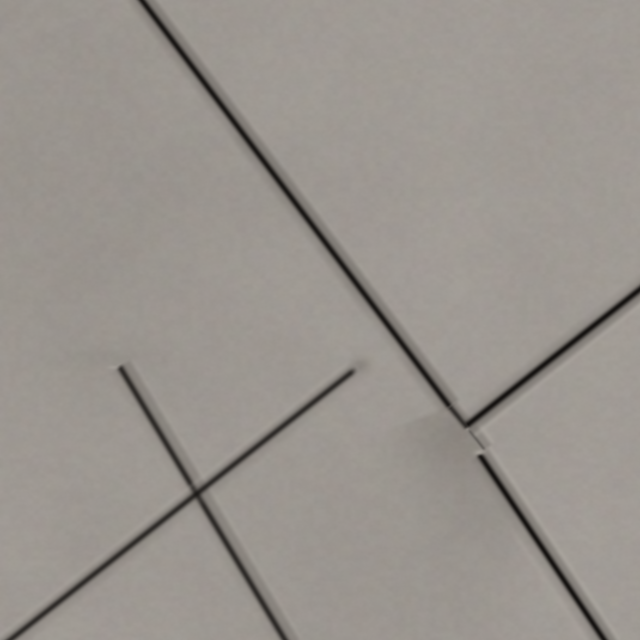
Reproduce this texture procedurally as a Shadertoy shader.

```glsl
#define PLASTER vec3(0.624, 0.603, 0.580)
#define SHADE vec3(0.455, 0.437, 0.415)
#define INK vec3(0.075, 0.065, 0.058)
#define EDGE_LIGHT vec3(0.69, 0.67, 0.64)
#define GRAIN 0.030
#define MOTTLE 0.028
#define BLUR 0.0034

float hash(vec2 p) {
    vec3 q = fract(p.xyx * 0.1031);
    q += dot(q, q.yzx + 33.33);
    return fract((q.x + q.y) * q.z);
}

float noise(vec2 p) {
    vec2 i = floor(p), f = fract(p);
    f = f * f * (3.0 - 2.0 * f);
    return mix(mix(hash(i), hash(i + vec2(1, 0)), f.x),
               mix(hash(i + vec2(0, 1)), hash(i + vec2(1, 1)), f.x), f.y);
}

float fbm(vec2 p) {
    float sum = 0.0, amp = 0.5;
    for (int i = 0; i < 3; i++) {
        sum += amp * noise(p);
        p = mat2(1.6, 1.2, -1.2, 1.6) * p + 7.3;
        amp *= 0.5;
    }
    return sum;
}

float bell(float x) { return exp(-x * x); }

float blob(vec2 p, vec2 centre, vec2 radius) { return bell(length((p - centre) / radius)); }

// Signed distance to the left of a directed line
float across(vec2 p, vec2 a, vec2 b) {
    vec2 dir = normalize(b - a);
    return dot(p - a, vec2(-dir.y, dir.x));
}

// 1 between both ends of a segment, fading over the given length
float along(vec2 p, vec2 a, vec2 b, float fade) {
    float t = dot(p - a, normalize(b - a));
    return smoothstep(-fade, fade, t) * smoothstep(-fade, fade, length(b - a) - t);
}

// Soft strip between two offsets
float strip(float s, float from, float to) {
    float e = max(BLUR, 1.0 / iResolution.y);
    return smoothstep(from - e, from + e, s) * (1.0 - smoothstep(to - 1.6 * e, to + 1.6 * e, s));
}

// Soft dark gap with a shaded bevel, its light rim, and a patchy shadow opposite
vec3 groove(vec3 col, vec2 p, vec2 a, vec2 b, float width, float ink,
            float bevel, float bevelShade, float shadow, float rim, float fade) {
    float s = across(p, a, b), side = s * sign(bevel), reach = abs(bevel);
    float inside = along(p, a, b, fade);
    float patchy = shadow * (0.6 + 0.8 * noise(p * 22.0));
    float opposite = smoothstep(-0.024, -0.010, side) * (1.0 - smoothstep(-0.003, 0.003, side));
    col = mix(col, SHADE, inside * bevelShade * strip(side, 0.0, reach));
    col = mix(col, SHADE, inside * patchy * opposite);
    col = mix(col, EDGE_LIGHT, inside * rim * bell((side - reach - 0.004) / 0.004));
    return mix(col, INK, inside * ink * bell(s / width));
}

vec3 plaster(vec2 p) {
    vec3 col = PLASTER;
    col += MOTTLE * (fbm(p * 7.0) - 0.44);
    col += GRAIN * (fbm(p * vec2(105.0, 125.0)) - 0.44);
    col += 0.010 * (vec3(noise(p * 50.0), noise(p * 50.0 + 31.0), noise(p * 50.0 + 67.0)) - 0.5);

    // Broad light and smudges
    col -= 0.028 * blob(p, vec2(0.05, 0.75), vec2(0.36, 0.5));
    col -= 0.018 * blob(p, vec2(0.55, 0.12), vec2(0.28, 0.25));
    col += 0.010 * blob(p, vec2(0.95, 0.25), vec2(0.18));
    col -= 0.020 * blob(p, vec2(0.17, 0.440), vec2(0.07, 0.014));
    col -= 0.08 * blob(p, vec2(0.563, 0.428), vec2(0.016, 0.013));
    return col;
}

void mainImage(out vec4 fragColor, in vec2 fragCoord) {
    vec2 p = fragCoord / iResolution.y;
    vec2 mainTop = vec2(0.2135, 1.0104), mainEnd = vec2(0.703, 0.364);
    vec2 joint = vec2(0.730, 0.332);
    vec2 lowTop = vec2(0.749, 0.290), lowEnd = vec2(0.951, -0.0104);
    vec3 col = plaster(p);

    // Shaded panel corner beneath the joint
    float below = smoothstep(-0.006, 0.006, 0.364 + 0.36 * (p.x - 0.703) - p.y);
    float leftOf = smoothstep(-0.004, 0.004, -across(p, joint, lowEnd));
    col -= 0.065 * below * leftOf * blob(p, vec2(0.715, 0.325), vec2(0.09, 0.06));
    col -= 0.035 * leftOf * blob(p, vec2(0.76, 0.22), vec2(0.10, 0.10));

    // Crossing grooves at lower left
    col = groove(col, p, vec2(0.187, 0.427), vec2(0.4514, -0.0104),
                 0.0054, 0.78, 0.019, 0.46, 0.12, 0.15, 0.004);
    col = groove(col, p, vec2(0.553, 0.421), vec2(0.0026, -0.0104),
                 0.0052, 0.78, -0.011, 0.32, 0.18, 0.2, 0.008);
    col = mix(col, EDGE_LIGHT, 0.4 * blob(p, vec2(0.177, 0.426), vec2(0.009, 0.003)));

    // Long seam, its narrow neck and the pale tab below
    col = groove(col, p, mainTop, mainEnd, 0.0053, 0.94, 0.017, 0.62, 0.33, 0.08, 0.005);
    col = groove(col, p, mainEnd, joint, 0.0048, 0.72, 0.012, 0.55, 0.0, 0.1, 0.003);
    col = groove(col, p, vec2(0.733, 0.328), vec2(0.757, 0.297),
                 0.003, 0.35, 0.014, 0.45, 0.0, 0.4, 0.004);

    // Branch to the right and the lower run
    col = groove(col, p, vec2(0.729, 0.335), vec2(1.0133, 0.5584),
                 0.0055, 0.98, -0.016, 0.55, 0.25, 0.3, 0.004);
    col = groove(col, p, lowTop, lowEnd, 0.0052, 0.98, 0.016, 0.55, 0.22, 0.35, 0.004);
    col = mix(col, EDGE_LIGHT, 0.7 * blob(p, vec2(0.750, 0.293), vec2(0.008, 0.004)));

    // Worn pale streak beside the lower run
    float wear = (across(p, lowTop, lowEnd) + 0.024) / 0.005;
    col = mix(col, EDGE_LIGHT, 0.2 * bell(wear) * along(p, vec2(0.80, 0.18), lowEnd, 0.03));

    fragColor = vec4(clamp(col, 0.0, 1.0), 1.0);
}
```
